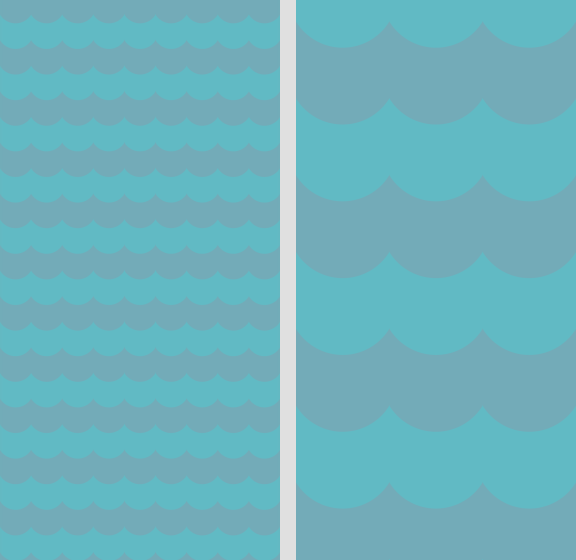
Left: the whole. Right: its middle third, enlarged.
This pattern is drawn by a Shadertoy shader. Its source:

```glsl
// Draws stacked rows of scalloped waves in alternating teal and grey-blue.

void mainImage(out vec4 fragColor, in vec2 fragCoord)
{
    // Nine scallops span the width; depth is measured down from the top edge.
    float pixel = 9.0 / iResolution.x;
    float across = fragCoord.x * pixel;
    float depth = (iResolution.y - fragCoord.y) * pixel;

    // Circular arc hanging between cusps.
    float radius = 0.586;
    float offset = fract(across) - 0.5;
    float chord = sqrt(radius * radius - offset * offset);
    float sag = radius - chord;

    // Row coordinate: whole numbers fall on the scalloped edges.
    float rowHeight = 0.823;
    float row = (depth + sag - 0.75) / rowHeight;

    // Signed distance to the nearest edge, positive inside teal rows.
    float edge = 0.5 - abs(mod(row + 0.5, 2.0) - 1.0);
    float edgeDistance = edge * rowHeight * chord / radius;
    float teal = smoothstep(-0.75 * pixel, 0.75 * pixel, edgeDistance);

    vec3 color = mix(vec3(0.45, 0.67, 0.72), vec3(0.38, 0.73, 0.77), teal);

    // Faint fading along the left and right borders.
    float border = min(across, 9.0 - across);
    color = mix(color, vec3(0.43, 0.70, 0.73), 0.2 * (1.0 - smoothstep(0.0, 0.14, border)));

    fragColor = vec4(color, 1.0);
}
```
